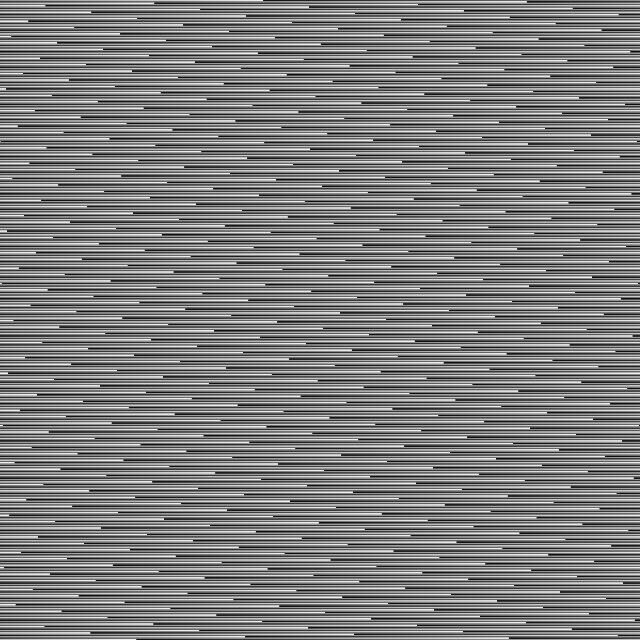
Give the GLSL for this pattern, as a Shadertoy shader.

```glsl
// Fine horizontal strips, each a slow dark-to-light grey ramp that wraps once
// across the canvas. Every strip is shifted by a fixed fraction of a cycle, so
// the bright-to-dark breaks line up in shallow diagonal steps.

const float ROWS = 500.0;

// Grey of one strip at x; the break is smoothed over one pixel.
float stripGrey(float row, float x) {
    float phase = fract(1.006 * x + 0.41443 * row + 0.785);
    float pixel = 1.006 / iResolution.x;
    float ramp = phase * (1.0 - smoothstep(1.0 - pixel, 1.0, phase));
    return mix(0.05, 0.94, ramp);
}

void mainImage(out vec4 fragColor, in vec2 fragCoord) {
    vec2 uv = fragCoord / iResolution.xy;
    float y = uv.y * ROWS;

    // Nearest boundary between two strips, blended over half a pixel
    float boundary = floor(y + 0.5);
    float softness = 0.25 * ROWS / iResolution.y;
    float above = clamp(0.5 + 0.5 * (y - boundary) / softness, 0.0, 1.0);

    float grey = mix(stripGrey(boundary - 1.0, uv.x),
                     stripGrey(boundary, uv.x), above);
    fragColor = vec4(vec3(grey), 1.0);
}
```
